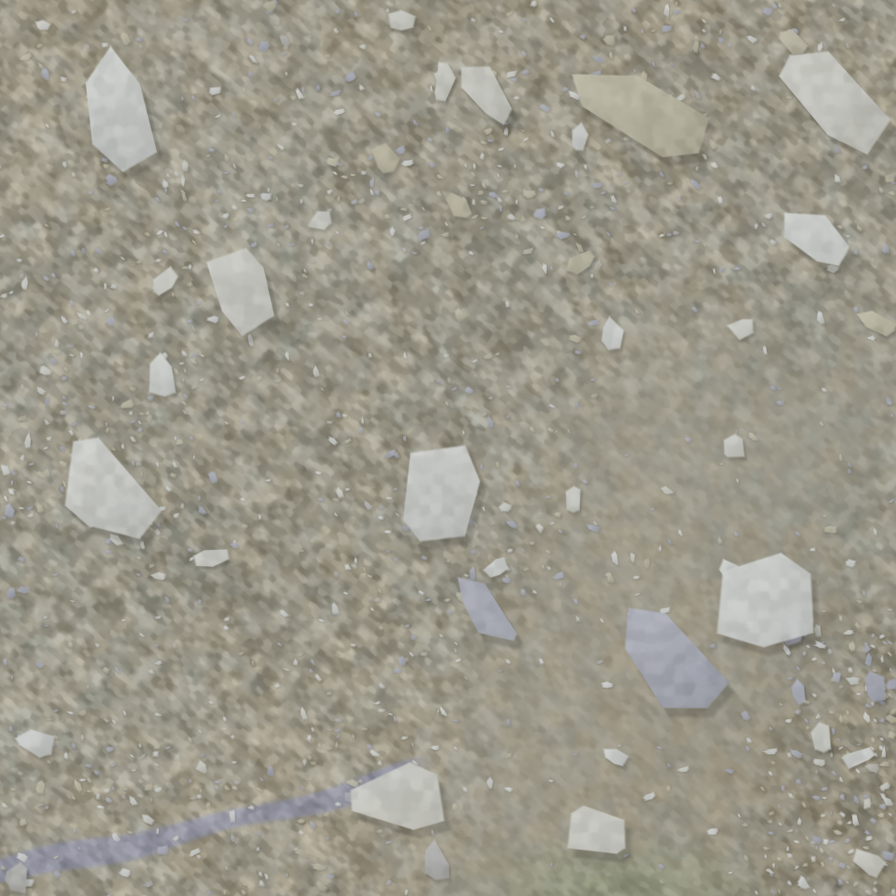
Give the GLSL for this texture, as a Shadertoy shader.

```glsl
// Trodden bare earth with pale angular stones, clustered grit and a blue-grey streak.
#define SOIL vec3(0.605, 0.590, 0.532)
#define CHALK vec3(0.780, 0.790, 0.780)
#define SLATE vec3(0.635, 0.645, 0.690)
#define SAND vec3(0.700, 0.685, 0.610)
#define STREAK vec3(0.550, 0.555, 0.625)
#define MOSS vec3(0.530, 0.565, 0.460)
#define GRAIN_CONTRAST 0.15
#define HUE_CONTRAST 0.05
#define EDGE_SOFTNESS 0.0017
#define SHADOW 0.16

vec4 hash4(vec2 p) {
    vec4 q = fract(p.xyxy * vec4(0.1031, 0.1030, 0.0973, 0.1099));
    q += dot(q, q.wzxy + 33.33);
    return fract((q.xxyz + q.yzzw) * q.zywx);
}

mat2 rotation(float a) {
    return mat2(cos(a), sin(a), -sin(a), cos(a));
}

// Soft cellular noise: random cell tones blended by distance.
float grain(vec2 p) {
    vec2 cell = floor(p);
    vec2 sum = vec2(0.0);
    for (int y = -1; y <= 1; y++)
    for (int x = -1; x <= 1; x++) {
        vec2 id = cell + vec2(x, y);
        vec4 h = hash4(id + 71.0);
        vec2 d = p - id - 0.2 - 0.6 * h.xy;
        float w = exp(-6.0 * dot(d, d));
        sum += w * vec2(h.z, 1.0);
    }
    return sum.x / sum.y - 0.5;
}

// Layered sines for broad drifts, roughly -1 to 1.
float drift(vec2 p) {
    float sum = 0.0, amp = 0.5;
    for (int i = 0; i < 4; i++) {
        p = rotation(1.1) * p + 1.7;
        sum += amp * sin(p.x + 1.3 * sin(p.y * 0.8));
        p *= 1.8;
        amp *= 0.55;
    }
    return sum;
}

// Pebbly corner at the lower right.
float pebbleBed(vec2 uv) {
    return smoothstep(0.80, 0.90, uv.x) * smoothstep(0.36, 0.26, uv.y);
}

// Irregular convex outline made of six randomly pushed sides.
float stoneShape(vec2 p, float radius, vec2 seed) {
    float d = -1.0;
    for (int i = 0; i < 6; i++) {
        vec4 h = hash4(seed + float(i) * 13.7);
        float a = (float(i) + 0.7 * h.x) * 1.0472;
        d = max(d, dot(p, vec2(cos(a), sin(a))) - radius * (0.72 + 0.4 * h.y));
    }
    return d;
}

// One size class of stones; radius is a fraction of its cell.
void scatter(inout vec3 col, vec2 uv, float cells, float share, float radius, float clumping, float paleness) {
    vec2 p = uv * cells;
    float soft = max(EDGE_SOFTNESS, 1.0 / iResolution.y) * cells;
    for (int y = -1; y <= 1; y++)
    for (int x = -1; x <= 1; x++) {
        vec2 id = floor(p) + vec2(x, y);
        vec2 seed = id + cells * 3.1;
        vec4 h = hash4(seed), k = hash4(seed + 47.3);
        vec2 centre = id + 0.25 + 0.5 * h.yz;
        float density = max(0.1, 1.0 + clumping * drift(centre / cells * 13.0));
        density += 3.0 * clumping * pebbleBed(centre / cells);
        if (h.x > share * density) continue;

        mat2 turn = rotation(0.6 + 2.4 * (h.w - 0.5));
        vec2 stretch = vec2(0.8, 1.0 + 0.8 * k.x);
        float size = radius * (0.65 + 0.6 * k.y);
        vec2 q = turn * (p - centre) * stretch;
        vec2 below = turn * (p - centre + vec2(-0.15, 0.22) * radius) * stretch;
        float body = smoothstep(soft, -soft, stoneShape(q, size, seed));
        float shade = smoothstep(2.0 * soft, -2.0 * soft, stoneShape(below, size, seed));

        vec3 tint = mix(SAND, SLATE, smoothstep(0.35, 0.6, k.z));
        tint = mix(tint, CHALK, step(k.w, paleness) * (0.75 + 0.25 * k.z));
        tint += 0.07 * grain(uv * 85.0) + 0.035 * dot(p - centre, vec2(-0.5, 0.8)) / radius;
        col = mix(col, col * (1.0 - SHADOW), shade * (1.0 - body));
        col = mix(col, tint, body * 0.93);
    }
}

void mainImage(out vec4 fragColor, in vec2 fragCoord) {
    vec2 uv = fragCoord / iResolution.y;

    // Soil: fine grain, calmer where the ground is smeared smooth.
    float smear = smoothstep(0.30, 0.08, abs(uv.x - 0.78 - 0.35 * (uv.y - 0.4)));
    smear *= smoothstep(0.75, 0.5, uv.y);
    float rough = 1.0 - 0.6 * smear;
    vec2 warped = rotation(0.7) * uv * vec2(1.0, 1.15);
    float tone = grain(warped * 62.0) + 0.9 * grain(warped * vec2(115.0, 150.0) + 9.0);
    float hue = grain(uv * 48.0 + 31.0) + 0.35 * drift(uv * 6.0 + 4.0);
    vec3 col = SOIL + GRAIN_CONTRAST * rough * tone + 0.014 * drift(uv * 8.0);
    col += HUE_CONTRAST * hue * vec3(0.35, -0.05, -0.5);
    col -= 0.035 * pebbleBed(uv);

    // Mossy stain on the bottom edge.
    float moss = smoothstep(0.17, 0.02, length((uv - vec2(0.69, 0.0)) * vec2(0.8, 2.0)));
    col = mix(col, MOSS + 0.12 * tone, 0.6 * moss);

    // Blue-grey streak tapering up from the left edge.
    float path = 0.028 + 0.19 * uv.x + 0.09 * uv.x * uv.x + 0.003 * sin(uv.x * 31.0);
    float halfWidth = 0.013 + 0.003 * sin(uv.x * 17.0);
    float band = smoothstep(0.004, -0.004, abs(uv.y - path) - halfWidth);
    band *= smoothstep(0.49, 0.44, uv.x);
    col = mix(col, STREAK + 0.09 * tone + 0.06 * uv.x, 0.85 * band);

    // Grit first, then pebbles and large stones on top.
    scatter(col, uv, 105.0, 0.09 * rough, 0.25, 1.0, 0.35);
    scatter(col, uv, 52.0, 0.09 * rough, 0.25, 1.1, 0.45);
    scatter(col, uv, 15.0, 0.11, 0.24, 0.8, 0.55);
    scatter(col, uv, 5.0, 0.34, 0.23, 0.2, 0.65);

    fragColor = vec4(clamp(col, 0.0, 1.0), 1.0);
}
```
